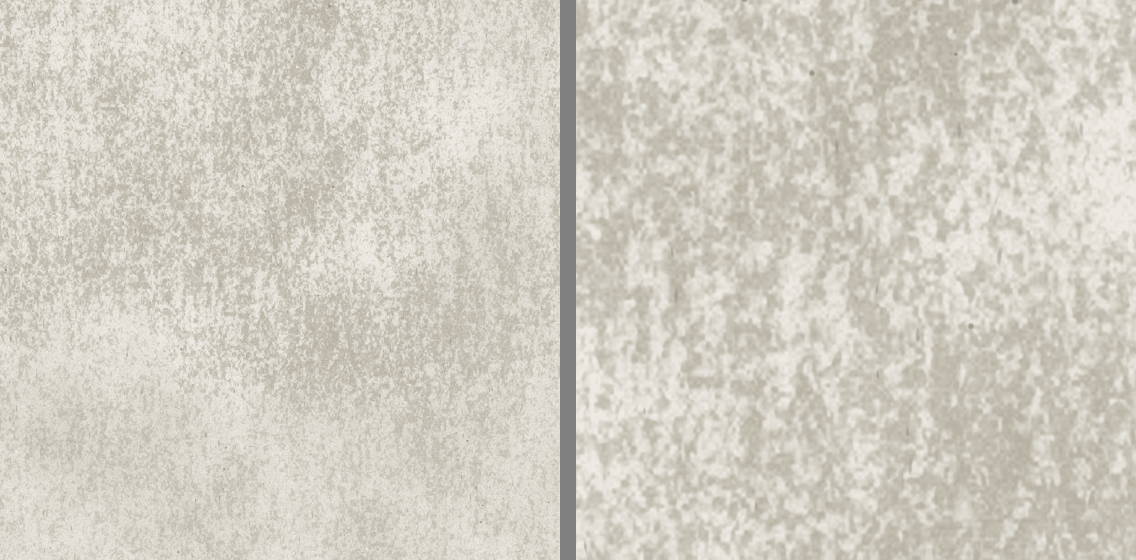
Left, the full canvas; right, a detail of the centre.
Write a Shadertoy shader that draws this texture.

```glsl
// Weathered pale plaster: fine flakes of light wash over a darker greige ground,
// dragged into faint vertical streaks. Cloudy noise shifts the flake cover,
// then fine grain, pits and chips are scattered on top.

const vec3 GROUND = vec3(0.750, 0.732, 0.677);
const vec3 WASH = vec3(0.892, 0.882, 0.850);
const vec3 PIT = vec3(0.50, 0.48, 0.43);
const vec3 CHIP = vec3(0.94, 0.935, 0.915);

const float GROUND_TONE = 0.06;   // tone where the wash is worn off
const float WASH_TONE = 1.02;     // tone where the wash is whole
const float FLAKE_EDGE = 0.68;    // softness of flake borders
const float CLOUD_COVER = 0.50;   // how far clouds change flake cover
const float CLOUD_SHADE = 0.24;   // how far clouds change overall tone
const float GRAIN = 0.24;

float hash(vec2 cell, float seed) {
    uvec3 q = uvec3(ivec3(vec3(cell, seed)));
    uint h = q.x * 1597334677u ^ q.y * 3812015801u ^ q.z * 2798796415u;
    h = (h ^ (h >> 16)) * 2246822519u;
    h = (h ^ (h >> 13)) * 3266489917u;
    h ^= h >> 16;
    return float(h >> 8) / 16777216.0;
}

// Smooth value noise from -1 to 1
float noise(vec2 p, float seed) {
    vec2 c = floor(p), f = fract(p);
    f = f * f * (3.0 - 2.0 * f);
    float low = mix(hash(c, seed), hash(c + vec2(1, 0), seed), f.x);
    float high = mix(hash(c + vec2(0, 1), seed), hash(c + vec2(1, 1), seed), f.x);
    return 2.0 * mix(low, high, f.y) - 1.0;
}

float clouds(vec2 p, float seed) {
    float sum = 0.0, amp = 0.5;
    mat2 turn = mat2(0.8, 0.6, -0.6, 0.8);
    for (int i = 0; i < 5; i++) {
        sum += amp * noise(p, seed + float(i));
        p = turn * p * 2.03 + 7.3;
        amp *= 0.65;
    }
    return sum;
}

// Sparse soft ellipses, one at most per grid cell; size in canvas units
float specks(vec2 p, float grid, float chance, vec2 size, float seed) {
    vec2 cell = floor(p * grid);
    vec2 jitter = vec2(hash(cell, seed), hash(cell, seed + 1.0));
    vec2 offset = p - (cell + 0.2 + 0.6 * jitter) / grid;
    float scale = mix(0.5, 1.2, hash(cell, seed + 2.0));
    float d = length(offset / (size * scale));
    float present = step(hash(cell, seed + 3.0), chance);
    return present * (1.0 - smoothstep(0.4, 1.4, d));
}

void mainImage(out vec4 fragColor, in vec2 fragCoord) {
    vec2 p = fragCoord / iResolution.y;

    // Large patches; the lower part and the right side are smoother
    float cloud = clouds(p * vec2(6.0, 5.0) + 3.0, 10.0);
    float wander = 0.12 * noise(p * 5.0, 20.0);
    float lower = 1.0 - smoothstep(0.22, 0.46, p.y + wander);
    float side = smoothstep(0.76, 0.92, p.x + wander);
    float calm = max(lower, 0.7 * side);
    float dusk = exp(-pow((p.y - 0.43 + wander) / 0.08, 2.0));

    // Ragged flakes, slightly taller than wide, with streaks and a faint weave
    vec2 warp = 0.0015 * vec2(noise(p * 90.0, 30.0), noise(p * 90.0, 31.0));
    vec2 q = p + warp;
    float flakes = 0.36 * noise(q * vec2(120.0, 75.0), 40.0)
                 + 0.58 * noise(q * vec2(215.0, 150.0), 41.0)
                 + 0.62 * noise(q * vec2(370.0, 290.0), 44.0);
    float streaks = 0.34 * noise(q * vec2(140.0, 20.0), 42.0)
                  + 0.16 * noise(q * vec2(25.0, 170.0), 43.0);
    float cover = flakes + streaks + CLOUD_COVER * cloud
                + 0.08 + 0.20 * calm - 0.14 * dusk;
    float wash = smoothstep(-FLAKE_EDGE, FLAKE_EDGE, cover);

    // Tone: calm areas keep a lower ceiling and a gentler contrast
    float ground = GROUND_TONE + 0.18 * calm;
    float ceiling = WASH_TONE - 0.17 * calm;
    float tone = mix(ground, ceiling, wash) + CLOUD_SHADE * cloud;
    tone += 0.10 * noise(p * vec2(70.0, 7.0), 50.0) * (1.0 - 0.5 * calm);
    tone += GRAIN * noise(p * 460.0, 51.0);
    vec3 color = mix(GROUND, WASH, clamp(tone, -0.25, 1.25));

    // Short upright scratches, round pits and pale chips
    float scratches = specks(q, 42.0, 0.10, vec2(0.0013, 0.0045), 60.0);
    float pits = specks(p, 26.0, 0.04, vec2(0.0018), 70.0);
    float chips = specks(q, 22.0, 0.10, vec2(0.0028, 0.0042), 80.0);
    color = mix(color, PIT, 0.36 * scratches);
    color = mix(color, PIT, 0.65 * pits);
    color = mix(color, CHIP, 0.55 * chips);

    fragColor = vec4(color, 1.0);
}
```
